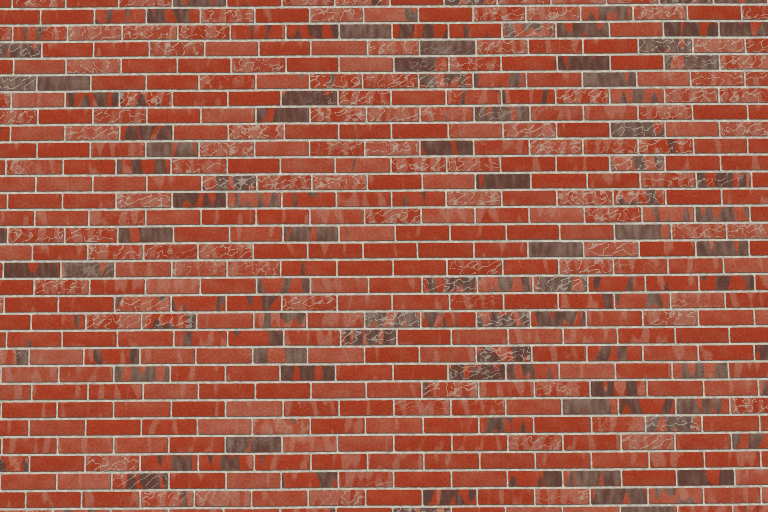
Give the GLSL for this texture, as a WebGL 2 fragment shader.

```glsl
#version 300 es
precision highp float;
// Weathered red brick wall in running bond with pale, shadowed mortar joints.

#define ROWS 31.2              // row density at the top edge
#define ROW_GROWTH 1.5         // rows get taller towards the bottom
#define PITCH vec2(.1055,.1105) // brick length at top and bottom
#define JOINT vec2(.0022,.0030) // half widths of upright and level joints
#define TILT .0063             // rise of the rows to the right
#define JITTER .05             // wander of the upright joints
#define SHADE vec2(-.0011,.0016) // offset towards the light
#define CRACKS .6              // strength of the pale crack lines

uniform vec2 u_resolution;
out vec4 fragColor;

const vec3 RED = vec3(.655, .245, .150);
const vec3 SALMON = vec3(.690, .400, .315);
const vec3 PALE = vec3(.710, .490, .415);
const vec3 CHAR = vec3(.350, .255, .225);
const vec3 ASH = vec3(.500, .430, .380);
const vec3 MORTAR = vec3(.755, .735, .680);
const vec3 SHADOW = vec3(.340, .260, .230);

vec3 hash3(vec2 p) {
  vec3 q = fract(p.xyx * vec3(.1031, .1030, .0973));
  q += dot(q, q.yxz + 33.33);
  return fract((q.xxy + q.yzz) * q.zyx);
}

// Gradient noise, about -0.7 to 0.7
float corner(vec2 cell, vec2 offset) {
  float a = 6.2832 * hash3(cell + 71.0).x;
  return dot(vec2(cos(a), sin(a)), offset);
}

float noise(vec2 p) {
  vec2 i = floor(p), f = p - i, e = vec2(1, 0);
  vec2 u = f * f * f * (f * (f * 6.0 - 15.0) + 10.0);
  float low = mix(corner(i, f), corner(i + e, f - e), u.x);
  float high = mix(corner(i + e.yx, f - e.yx), corner(i + 1.0, f - 1.0), u.x);
  return mix(low, high, u.y);
}

// Distance inside a brick (negative in mortar), with its index and local place
float brickDistance(vec2 p, out vec2 id, out vec2 local) {
  float t = 1.0 - p.y + TILT * p.x + .0012 * noise(p * vec2(5, 3));
  float r = t * (ROWS - ROW_GROWTH * t) + .466;
  float rowHeight = 1.0 / (ROWS - 2.0 * ROW_GROWTH * t);
  float row = floor(r);
  float pitch = mix(PITCH.x, PITCH.y, t);
  float c = (p.x - .605) / pitch + .5 * mod(row + 1.0, 2.0);
  c += .08 * (hash3(vec2(row, 9)).x - .5);
  float joint = floor(c + .5);
  c += JITTER * (hash3(vec2(joint, row) + 40.0).y - .5);
  id = vec2(floor(c), row);
  local = vec2(c, r) - id;
  vec2 q = vec2(abs(c - joint) * pitch, (.5 - abs(local.y - .5)) * rowHeight);
  q -= JOINT + .0007 * noise(p * 130.0);
  float radius = .0015;
  return min(min(q.x, q.y), radius - length(max(radius - q, 0.0)));
}

vec3 brickColor(vec2 p, vec2 id, vec2 local) {
  vec3 h = hash3(id + 100.0);
  vec2 along = vec2(local.x * 5.0 + h.y * 60.0, local.y * .5 + id.y * 7.3);
  float region = noise(p * vec2(3, 6) + 4.0);

  // Clay tone, cloudy stains and pale upright streaks
  float cloud = noise(p * vec2(30, 45));
  vec3 col = mix(RED, SALMON, clamp(h.x * h.x * .8 + cloud * .5, 0.0, 1.0));
  float pale = smoothstep(.05, .3, noise(along * 1.3 + 31.0) + mix(-.4, .22, h.y));
  col = mix(col, PALE, pale * .6);

  // Kiln-burnt bands, covering whole bricks where the burn is strong
  float burn = h.z + .14 * region + .10 * (p.y - .5);
  float heat = mix(-.7, .38, smoothstep(.55, 1.0, burn));
  float band = smoothstep(0.0, .15, noise(along) * 1.2 + heat);
  vec3 soot = mix(CHAR, ASH, clamp(h.x * .7 + noise(along * 2.0 + 8.0), 0.0, 1.0));
  col = mix(col, soot, band * .88);

  // Fine branching cracks, mostly on the upper half
  float web = abs(noise(p * vec2(42, 62) + .5 * noise(p * 90.0) + id * 3.7));
  float cracked = smoothstep(.62, .82, h.y + .4 * region + .35 * (p.y - .6));
  float crack = 1.0 - smoothstep(.02, .10, web);
  col = mix(col, MORTAR, crack * cracked * CRACKS);

  // Lit upper edge, dim lower edge and grain
  col *= 1.0 + .06 * (.5 - local.y) + .05 * (h.z - .5);
  return col * (1.0 + .14 * noise(p * 210.0));
}

void main() {
  vec2 p = gl_FragCoord.xy / u_resolution.y;
  float px = 1.0 / u_resolution.y;
  vec2 id, local, otherId, otherLocal;
  float d = brickDistance(p, id, local);
  float above = brickDistance(p + SHADE, otherId, otherLocal);

  // Mortar shaded by the brick towards the light
  vec3 mortar = MORTAR * (1.0 + .16 * noise(p * 90.0) + .10 * noise(p * 260.0));
  mortar = mix(mortar, SHADOW, .85 * smoothstep(-.6 * px, .6 * px, above));

  vec3 clay = brickColor(p, id, local);
  clay *= mix(.90, 1.0, smoothstep(0.0, .0025, d));
  fragColor = vec4(mix(mortar, clay, smoothstep(-.6 * px, .6 * px, d)), 1.0);
}
```
